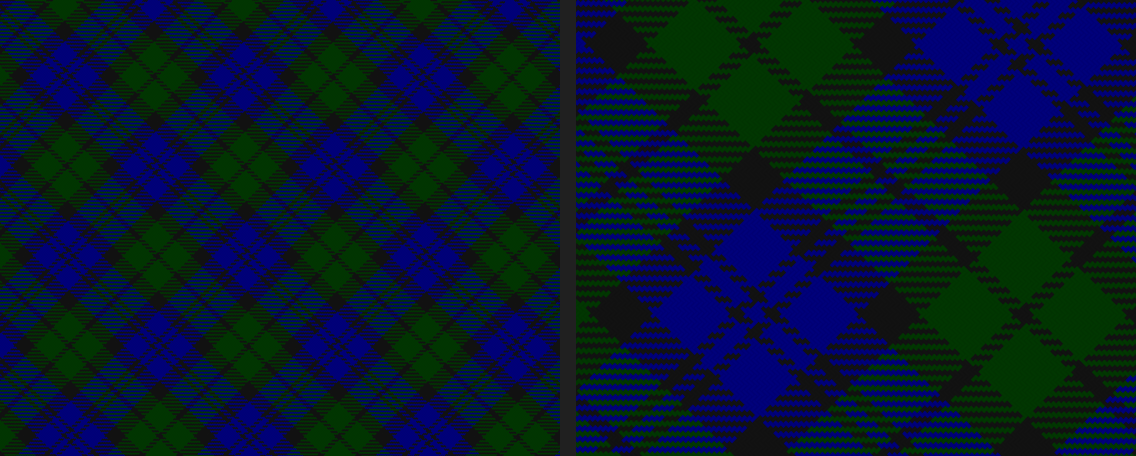
Left, the full canvas; right, a detail of the centre.
This pattern is drawn by a WebGL 2 fragment shader. Its source:

```glsl
#version 300 es
precision highp float;
// Dark blue, black and green tartan in 2/2 twill, laid on the diagonal.

#define ORIGIN vec2(0.1426, 0.8330)  // a blue crossing, in canvas heights
#define ROW vec2(0.3918, -0.0016)    // step to the next repeat across
#define COL vec2(0.0064, -0.3942)    // step to the next repeat down
#define THREADS 104.0                // threads in one full sett
#define BLUE vec3(0.000, 0.002, 0.485)
#define GREEN vec3(0.004, 0.215, 0.004)
#define BLACK vec3(0.070, 0.070, 0.070)
#define THREAD_SHADE 0.10            // darkening at the sides of a thread
#define SAMPLES 5                    // subsamples per pixel side

uniform vec2 u_resolution;
out vec4 fragColor;

// Colour of a thread, mirrored about the blue and green pivots.
vec3 settColor(float thread) {
    float d = abs(mod(thread + 0.5 + 0.5 * THREADS, THREADS) - 0.5 * THREADS);
    if (d < 2.0) return BLUE;
    if (d < 5.0) return BLACK;
    if (d < 20.0) return BLUE;
    if (d < 32.0) return BLACK;
    if (d < 50.0) return GREEN;
    return BLACK;
}

// Cloth colour at a point given in threads along warp and weft.
vec3 weave(vec2 cloth) {
    vec2 thread = floor(cloth);
    vec2 across = abs(fract(cloth) - 0.5) * 2.0;
    bool warpOnTop = mod(thread.x - thread.y, 4.0) < 2.0;
    vec3 color = settColor(warpOnTop ? thread.x : thread.y);
    float side = warpOnTop ? across.x : across.y;
    return color * (1.0 - THREAD_SHADE * side * side);
}

void main() {
    mat2 toRepeat = inverse(mat2(ROW, COL));
    vec3 sum = vec3(0.0);

    // Average a grid of samples to smooth the thread edges.
    for (int j = 0; j < SAMPLES; j++) {
        for (int i = 0; i < SAMPLES; i++) {
            vec2 offset = (vec2(i, j) + 0.5) / float(SAMPLES) - 0.5;
            vec2 p = (gl_FragCoord.xy + offset) / u_resolution.y;
            vec2 r = toRepeat * (p - ORIGIN);
            // Warp and weft run along the two diagonals of the repeat.
            sum += weave(vec2(r.x + r.y, r.x - r.y) * THREADS);
        }
    }
    fragColor = vec4(sum / float(SAMPLES * SAMPLES), 1.0);
}
```
